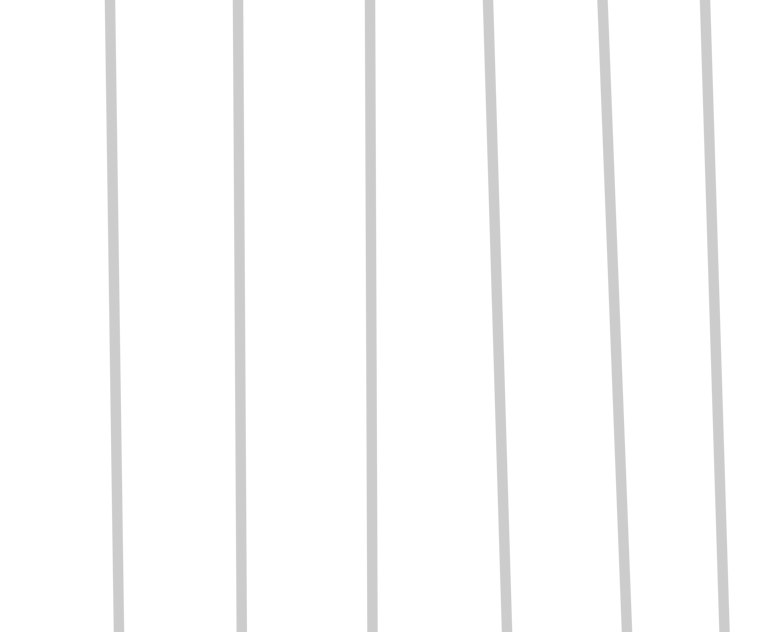
Reproduce this pattern procedurally as a Shadertoy shader.

```glsl
// Distance to a slanted line running from foot (bottom edge) to head (top edge),
// in units of the canvas width
float lineDistance(vec2 uv, float foot, float head, float aspect) {
    float slope = (head - foot) * aspect;
    return abs(uv.x - mix(foot, head, uv.y)) / length(vec2(1.0, slope));
}

void mainImage(out vec4 fragColor, in vec2 fragCoord) {
    vec2 uv = fragCoord / iResolution.xy;
    float aspect = iResolution.x / iResolution.y;
    float pixel = 1.0 / iResolution.x;

    // Uneven spacing and lean of the six bars
    float foot[6] = float[](0.1549, 0.3148, 0.4850, 0.6602, 0.8164, 0.9434);
    float head[6] = float[](0.1432, 0.3099, 0.4818, 0.6354, 0.7845, 0.9180);

    float nearest = 1.0;
    for (int i = 0; i < 6; i++) {
        nearest = min(nearest, lineDistance(uv, foot[i], head[i], aspect));
    }

    // Flat grey bars on white with softened edges
    float bar = 1.0 - smoothstep(-0.8 * pixel, 0.8 * pixel, nearest - 0.0068);
    fragColor = vec4(mix(vec3(1.0), vec3(0.8), bar), 1.0);
}
```
